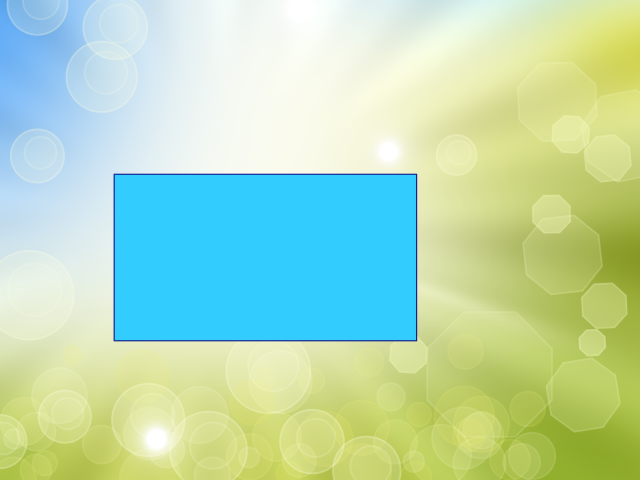
Reproduce this background procedurally as a Shadertoy shader.

```glsl
const vec2 CANVAS = vec2(4.0 / 3.0, 1.0);
const vec3 WARM_WHITE = vec3(0.995, 0.995, 0.955);
const vec3 SKY = vec3(0.35, 0.65, 0.95);
const vec3 PALE_SKY = vec3(0.74, 0.90, 0.99);
const vec3 OLIVE = vec3(0.57, 0.64, 0.17);
const vec3 MEADOW = vec3(0.73, 0.78, 0.27);
const vec3 LEAF = vec3(0.54, 0.67, 0.15);
const vec3 LEMON = vec3(0.87, 0.88, 0.30);
const vec3 CREAM = vec3(1.0, 1.0, 0.88);

const vec2 PANEL_MIN = vec2(0.2378, 0.2900);
const vec2 PANEL_MAX = vec2(0.8680, 0.6370);
const vec3 PANEL_FILL = vec3(0.2, 0.8, 1.0);
const vec3 PANEL_EDGE = vec3(0.0, 0.0, 0.5);
const float EDGE_WIDTH = 0.0021;

const vec2 RAY_SOURCE = vec2(0.45, 0.55);
const float RAY_STRENGTH = 0.035;
const int SCATTER_COUNT = 46;
const float SCATTER_HEIGHT = 0.27;
const float RIM_WIDTH = 0.0022;

// Bokeh shapes: centre x, centre y, radius
const vec3 DISCS[13] = vec3[13](
    vec3(0.240, 0.943, 0.066), vec3(0.212, 0.840, 0.073), vec3(0.078, 0.675, 0.055),
    vec3(0.061, 0.385, 0.092), vec3(0.078, 0.990, 0.062), vec3(0.309, 0.125, 0.075),
    vec3(0.135, 0.132, 0.054), vec3(0.434, 0.062, 0.080), vec3(0.559, 0.227, 0.087),
    vec3(0.650, 0.080, 0.066), vec3(0.951, 0.677, 0.041), vec3(0.000, 0.080, 0.055),
    vec3(0.764, 0.020, 0.070));
const vec3 OCTAGONS[11] = vec3[11](
    vec3(1.306, 0.717, 0.097), vec3(1.161, 0.788, 0.087), vec3(1.266, 0.670, 0.050),
    vec3(1.189, 0.720, 0.040), vec3(1.172, 0.469, 0.085), vec3(1.149, 0.554, 0.041),
    vec3(1.259, 0.363, 0.049), vec3(1.234, 0.286, 0.028), vec3(1.215, 0.177, 0.078),
    vec3(1.020, 0.220, 0.140), vec3(0.851, 0.262, 0.040));
// Sparkles: centre x, centre y, size
const vec3 SPARKLES[3] = vec3[3](
    vec3(0.625, 0.983, 0.030), vec3(0.326, 0.085, 0.024), vec3(0.810, 0.684, 0.022));

float hash(float n) { return fract(sin(n * 91.345) * 4758.54); }

float glow(vec2 p, vec2 centre, vec2 radii) {
    vec2 d = (p - centre) / radii;
    return exp(-dot(d, d));
}

float octagonDistance(vec2 p, float radius, float turn) {
    float sector = radians(45.0);
    float angle = mod(atan(p.y, p.x) + turn, sector) - 0.5 * sector;
    return length(p) * cos(angle) - radius * cos(0.5 * sector);
}

float boxDistance(vec2 p, vec2 low, vec2 high) {
    vec2 d = abs(p - 0.5 * (low + high)) - 0.5 * (high - low);
    return length(max(d, 0.0)) + min(max(d.x, d.y), 0.0);
}

// Translucent fill with a thin bright rim
vec3 addBokeh(vec3 base, float d, vec3 tint, float fill, float rim, float pixel) {
    float inside = 1.0 - smoothstep(-pixel, pixel, d);
    float outline = 1.0 - smoothstep(RIM_WIDTH - pixel, RIM_WIDTH + pixel, abs(d));
    return mix(base, tint, max(inside * fill, outline * rim));
}

vec3 backdrop(vec2 p) {
    vec3 c = mix(WARM_WHITE, SKY, glow(p, vec2(-0.05, 1.0), vec2(0.32, 0.46)));
    c = mix(c, PALE_SKY, 0.85 * glow(p, vec2(1.08, 1.05), vec2(0.40, 0.13)));
    c = mix(c, LEMON, 0.40 * glow(p, vec2(1.08, 0.70), vec2(0.28, 0.22)));
    c = mix(c, OLIVE, glow(p, vec2(1.40, 0.44), vec2(0.42, 0.33)));
    c = mix(c, MEADOW, 0.88 * glow(p, vec2(0.6, 0.0), vec2(3.0, 0.27)));
    c = mix(c, LEAF, 0.80 * glow(p, vec2(1.18, 0.0), vec2(0.38, 0.30)));
    c = mix(c, LEAF, 0.65 * glow(p, vec2(0.0), vec2(0.13, 0.16)));
    return mix(c, LEMON, 0.85 * glow(p, vec2(1.35, 0.89), vec2(0.22, 0.14)));
}

void mainImage(out vec4 fragColor, in vec2 fragCoord) {
    vec2 p = fragCoord / iResolution.xy * CANVAS;
    float pixel = 0.75 / iResolution.y;
    vec3 color = backdrop(p);

    // Soft rays from layered sines, plus one clear beam
    vec2 fromSource = p - RAY_SOURCE;
    float angle = atan(fromSource.y, fromSource.x);
    float rays = sin(angle * 13.0) + 0.6 * sin(angle * 29.0 + 1.0);
    color += RAY_STRENGTH * rays * smoothstep(0.25, 0.7, length(fromSource));
    float beam = exp(-pow((angle + 0.34) / 0.035, 2.0)) * step(0.0, fromSource.x);
    color = mix(color, CREAM, 0.35 * beam * (1.0 - smoothstep(0.4, 0.9, fromSource.x)));

    // Scattered bokeh along the bottom
    for (int i = 0; i < SCATTER_COUNT; i++) {
        float seed = float(i) + 1.0;
        vec2 centre = vec2(hash(seed) * 1.15, SCATTER_HEIGHT * pow(hash(seed + 57.0), 1.3));
        float radius = mix(0.018, 0.065, hash(seed + 113.0));
        vec3 tint = mix(vec3(0.93, 0.92, 0.35), CREAM, hash(seed + 171.0));
        color = addBokeh(color, length(p - centre) - radius, tint, 0.13, 0.20, pixel);
    }

    // Large discs with a fainter inner ring
    for (int i = 0; i < DISCS.length(); i++) {
        vec3 disc = DISCS[i];
        float d = length(p - disc.xy) - disc.z;
        color = addBokeh(color, d, CREAM, 0.20, 0.36, pixel);
        float inner = length(p - disc.xy - 0.12 * disc.z) - 0.6 * disc.z;
        color = addBokeh(color, inner, CREAM, 0.07, 0.20, pixel);
    }
    for (int i = 0; i < OCTAGONS.length(); i++) {
        vec3 shape = OCTAGONS[i];
        float d = octagonDistance(p - shape.xy, shape.z, 0.2 + 0.3 * hash(float(i)));
        float fill = min(0.38, 0.015 / shape.z);
        color = addBokeh(color, d, vec3(0.96, 0.98, 0.76), fill, fill + 0.12, pixel);
    }

    // Bright points of light
    for (int i = 0; i < SPARKLES.length(); i++) {
        vec3 s = SPARKLES[i];
        float light = glow(p, s.xy, vec2(s.z)) + 0.5 * glow(p, s.xy, vec2(2.2 * s.z));
        color = mix(color, vec3(1.0), min(light, 1.0));
    }

    // Flat panel with a thin edge
    float panel = boxDistance(p, PANEL_MIN, PANEL_MAX);
    color = mix(color, PANEL_FILL, 1.0 - smoothstep(-pixel, pixel, panel));
    float halfEdge = 0.5 * EDGE_WIDTH;
    color = mix(color, PANEL_EDGE, 1.0 - smoothstep(halfEdge - pixel, halfEdge + pixel, abs(panel)));
    fragColor = vec4(clamp(color, 0.0, 1.0), 1.0);
}
```
